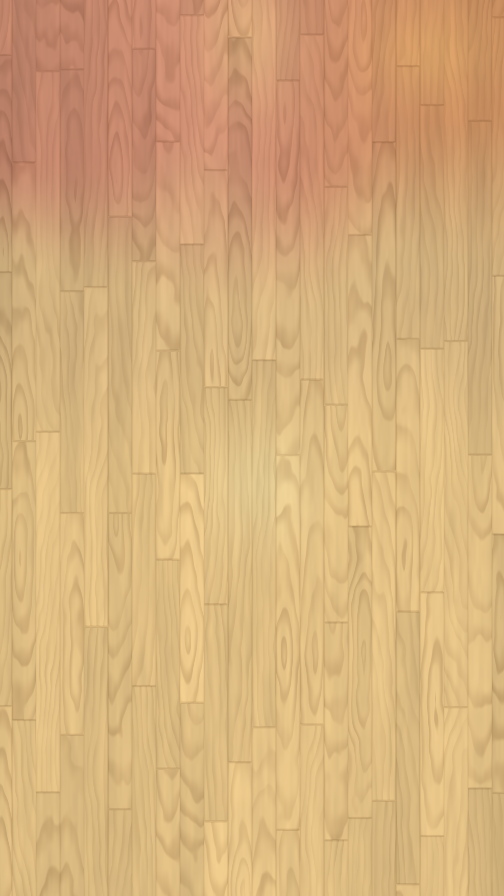
Give the GLSL for this texture, as a Shadertoy shader.

```glsl
float hash(vec2 p) {
    vec3 q = fract(p.xyx * vec3(0.1031, 0.1030, 0.0973));
    q += dot(q, q.yzx + 33.33);
    return fract((q.x + q.y) * q.z);
}

float noise(vec2 p) {
    vec2 i = floor(p), f = fract(p);
    f = f * f * (3.0 - 2.0 * f);
    return mix(mix(hash(i), hash(i + vec2(1, 0)), f.x),
               mix(hash(i + vec2(0, 1)), hash(i + vec2(1, 1)), f.x), f.y);
}

float glow(vec2 uv, vec2 centre, vec2 size) {
    vec2 d = (uv - centre) / size;
    return exp(-dot(d, d));
}

// Soft light: pale gold below, rose and orange above
vec3 stainColor(vec2 uv) {
    float h = uv.y + 0.08 * (noise(uv * vec2(5.0, 6.0) + 3.0) - 0.5);
    vec3 gold = vec3(0.895, 0.762, 0.528);
    vec3 tan_ = vec3(0.845, 0.715, 0.510);
    vec3 rose = vec3(0.790, 0.545, 0.440);
    vec3 orange = vec3(0.815, 0.575, 0.390);
    vec3 upper = mix(rose, orange, smoothstep(0.45, 0.95, uv.x));
    vec3 color = mix(gold, tan_, smoothstep(0.45, 0.66, h));
    color = mix(color, upper, smoothstep(0.68, 0.85, h));
    color = mix(color, vec3(0.93, 0.84, 0.61), 0.75 * glow(uv, vec2(0.52, 0.46), vec2(0.10, 0.065)));
    color = mix(color, vec3(0.86, 0.69, 0.49), 0.75 * glow(uv, vec2(0.49, 0.96), vec2(0.09, 0.08)));
    color = mix(color, vec3(0.88, 0.66, 0.42), 0.75 * glow(uv, vec2(0.86, 0.94), vec2(0.13, 0.05)));
    float edge = abs(uv.x - 0.5) * 2.0;
    return color * (1.01 - 0.055 * edge * edge);
}

// Elongated growth rings; an offset centre gives arches or straight lines
float growthRings(vec2 p, vec2 board) {
    float kind = hash(board + 17.0);
    float side = hash(board + 29.0) < 0.5 ? -1.0 : 1.0;
    float offset = kind < 0.5 ? 0.15 * side : side * (0.6 + kind);
    float centreY = hash(board + 41.0) * 0.44 - 0.06;
    vec2 d = vec2(p.x - offset, (p.y - centreY) * mix(4.0, 7.0, hash(board + 53.0)));
    vec2 seed = board * 7.3;
    float warp = 0.30 * noise(vec2(p.x * 1.5, p.y * 18.0) + seed)
               + 0.08 * noise(vec2(p.x * 4.0, p.y * 60.0) + seed);
    float rings = (length(d) + warp) * mix(3.0, 4.5, hash(board + 67.0));
    float t = fract(rings);
    float line = smoothstep(0.35, 0.85, t) * (1.0 - smoothstep(0.85, 1.0, t));
    float fade = 1.0 - smoothstep(0.3, 0.75, fwidth(rings));
    return line * fade * (kind < 0.5 ? 1.0 : 0.6);
}

void mainImage(out vec4 fragColor, in vec2 fragCoord) {
    vec2 uv = fragCoord / iResolution.xy;

    // Narrow columns cut into staggered boards
    float across = uv.x * 21.0 + 0.5;
    float column = floor(across);
    float boardLength = mix(0.22, 0.42, hash(vec2(column, 5.0)));
    float along = uv.y / boardLength + 8.0 * hash(vec2(column, 11.0));
    vec2 board = vec2(column, floor(along));
    vec2 local = vec2(fract(across) - 0.5, fract(along) * boardLength);

    // Tone of each board, with slow streaks along it
    float tone = 1.0 + 0.085 * (hash(board + 3.0) - 0.5);
    tone += 0.045 * (noise(vec2(across * 3.0, uv.y * 9.0) + board * 5.1) - 0.5);

    // Fine fibres and ring lines
    float fibre = noise(vec2(uv.x * 190.0, uv.y * 45.0) + board * 3.7)
                + noise(vec2(uv.x * 110.0, uv.y * 14.0) + board * 9.1);
    tone += 0.032 * (fibre - 1.0);
    float strength = 0.35 + 0.9 * noise(vec2(across * 1.3, uv.y * 16.0) + 60.0);
    float ring = growthRings(local, board) * strength;

    // Thin joints, some nearly hidden
    float sideGap = (0.5 - abs(local.x)) / 21.0;
    float endGap = min(local.y, boardLength - local.y);
    float sideJoint = 1.0 - smoothstep(0.0008, 0.0036, sideGap);
    float endJoint = 1.0 - smoothstep(0.0005, 0.0020, endGap);
    float joint = max(sideJoint * mix(0.3, 1.0, hash(vec2(floor(across + 0.5), 23.0))), endJoint);

    vec3 color = stainColor(uv) * tone;
    color *= 1.0 - ring * vec3(0.085, 0.105, 0.125);
    color *= 1.0 - joint * vec3(0.085, 0.105, 0.13);
    fragColor = vec4(color, 1.0);
}
```
